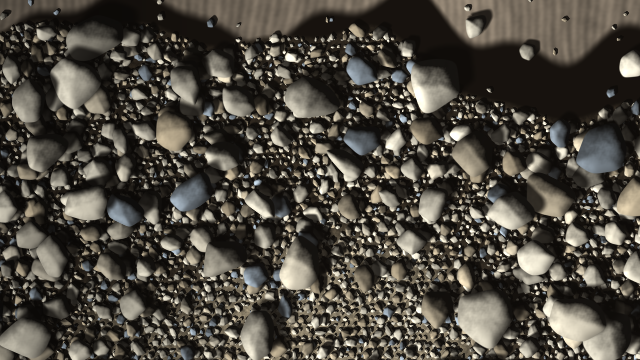
Reproduce this texture procedurally as a Shadertoy shader.

```glsl
// Heap of angular stones and grit lying on a weathered board, under low light.
// Five scattered layers, from grit to cobbles, are painted over each other;
// every stone is a soft polygon with a faceted normal and a cast shadow.

const float TAU = 6.28318;
const vec3 LIGHT = vec3(-0.56, -0.53, 0.63);
const vec2 SHADOW_DIR = vec2(0.72, 0.69);
const vec3 PALE_STONE = vec3(0.97, 0.95, 0.87);
const vec3 TAN_STONE = vec3(0.80, 0.74, 0.62);
const vec3 BLUE_STONE = vec3(0.66, 0.73, 0.79);
const vec3 SOIL = vec3(0.16, 0.135, 0.105);
const vec3 SAND = vec3(0.50, 0.46, 0.38);
const vec3 WOOD = vec3(0.43, 0.39, 0.34);
const vec3 SHADE = vec3(0.085, 0.068, 0.052);

float hash(vec2 p) {
    vec3 q = fract(p.xyx * 0.1031);
    q += dot(q, q.yzx + 33.33);
    return fract((q.x + q.y) * q.z);
}

// Layered, turned sines; roughly -1 to 1
float mottle(vec2 p) {
    float sum = 0.0, amp = 0.5;
    for (int i = 0; i < 4; i++) {
        p = mat2(0.8, 0.6, -0.6, 0.8) * p * 1.7 + 1.3;
        sum += amp * sin(p.x + 1.5 * sin(p.y * 0.8)) * sin(p.y + sin(p.x * 0.7));
        amp *= 0.7;
    }
    return sum;
}

// Soft irregular polygon: gradient in xy, value in z (1 on the outline)
vec3 polygonField(vec2 q, vec2 seed) {
    float sum = 1e-6;
    vec2 grad = vec2(0.0);
    for (int k = 0; k < 7; k++) {
        float fk = float(k);
        float angle = (fk + 0.7 * hash(seed + fk * 1.7)) * TAU / 7.0;
        vec2 dir = vec2(cos(angle), sin(angle));
        float reach = mix(0.72, 1.08, hash(seed + fk * 2.3 + 9.1));
        float t = max(dot(q, dir) / reach, 0.0);
        float t9 = pow(t, 9.0);
        sum += t9 * t;
        grad += t9 * dir / reach;
    }
    float field = pow(sum, 0.1);
    return vec3(grad * field / sum, field);
}

vec3 stoneColor(vec2 seed) {
    float kind = hash(seed + 4.7);
    vec3 color = mix(PALE_STONE, TAN_STONE, smoothstep(0.35, 0.85, kind));
    color = mix(color, BLUE_STONE, step(0.91, kind));
    return color * mix(0.72, 1.08, hash(seed + 5.9));
}

// Paints one stone and its shadow over the colour below
vec3 paintStone(vec3 below, vec2 p, vec2 centre, float radius, vec2 seed) {
    vec2 v = (p - centre) / radius;
    if (dot(v, v) > 5.0) return below;
    float turn = hash(seed + 1.3) * TAU;
    mat2 spin = mat2(cos(turn), sin(turn), -sin(turn), cos(turn));
    vec2 stretch = vec2(1.0, mix(0.62, 1.0, hash(seed + 2.9)));

    // Cast shadow, swept away from the light
    float nearField = polygonField(spin * (v - 0.3 * SHADOW_DIR) / stretch, seed).z;
    float farField = polygonField(spin * (v - 0.65 * SHADOW_DIR) / stretch, seed).z;
    float shadow = 1.0 - smoothstep(0.85, 1.2, min(nearField, farField));
    vec3 color = mix(below, below * 0.12 + SHADE * 0.5, shadow * 0.92);

    // Faceted body
    vec3 form = polygonField(spin * v / stretch, seed);
    float edge = 0.0026 / radius;
    float cover = 1.0 - smoothstep(1.0 - edge, 1.0 + edge, form.z);
    if (cover <= 0.0) return color;
    vec2 slope = ((form.xy / stretch) * spin) * 1.5 * pow(min(form.z, 1.1), 3.0);
    vec2 tilt = vec2(hash(seed + 6.1), hash(seed + 7.7)) - 0.5;
    float ridgeAngle = hash(seed + 8.3) * TAU;
    vec2 ridge = vec2(cos(ridgeAngle), sin(ridgeAngle));
    float side = smoothstep(-0.15, 0.15, dot(v, ridge) - 0.3 * tilt.x) - 0.5;
    float rough = mottle(p * 42.0 + seed * 3.0);
    vec2 bump = 0.2 * vec2(rough, mottle(p * 42.0 + seed * 3.0 + 20.0));
    vec3 normal = normalize(vec3(slope + 0.7 * tilt + 0.55 * ridge * side + bump, 1.0));
    float lit = max(dot(normal, normalize(LIGHT)), 0.0);
    vec3 body = stoneColor(seed) * (0.04 + 0.98 * lit) * (1.0 + 0.1 * rough);
    return mix(color, body + SHADE * 0.45, cover);
}

// Upper border of the heap
float heapEdge(float x) {
    return 0.91 - 0.2 * smoothstep(0.95, 1.4, x) + 0.03 * sin(x * 7.0) + 0.015 * sin(x * 19.0);
}

float sandAmount(vec2 p) {
    float middle = 1.0 - smoothstep(0.16, 0.36, length((p - vec2(0.93, 0.07)) * vec2(0.62, 1.0)));
    float left = 1.0 - smoothstep(0.05, 0.25, length((p - vec2(0.42, 0.03)) * vec2(0.7, 1.0)));
    return max(middle, 0.7 * left);
}

vec3 board(vec2 p) {
    float warp = p.x + 0.05 * p.y + 0.012 * sin(p.y * 11.0 + p.x * 6.0);
    float grain = 0.5 * sin(warp * 95.0 + 2.0 * sin(warp * 31.0)) + 0.5 * sin(warp * 260.0 + 3.0 * sin(p.y * 17.0));
    float patchLight = 1.0 - smoothstep(0.05, 0.3, abs(p.x - 1.2));
    vec3 color = WOOD * (1.0 + 0.13 * grain + 0.1 * mottle(p * 25.0) + 0.25 * patchLight);
    float shadowTop = heapEdge(p.x - 0.06) + 0.05 + 0.13 * smoothstep(1.05, 1.4, p.x)
        + 0.04 * sin(p.x * 9.0 + 4.5) + 0.025 * sin(p.x * 23.0);
    return mix(SHADE, color, smoothstep(-0.018, 0.018, p.y - shadowTop));
}

// One jittered grid of stones, painted from far to near the light
vec3 paintLayer(vec3 color, vec2 p, float size, float density, float level) {
    vec2 home = floor(p / size);
    for (int j = 1; j >= -1; j--) for (int i = 1; i >= -1; i--) {
        vec2 cell = home + vec2(i, j);
        vec2 seed = cell + level * 37.3 + 150.0;
        vec2 jitter = vec2(hash(seed), hash(seed + 0.6)) * 0.5 - 0.25;
        vec2 centre = (cell + 0.5 + jitter + vec2(0.5 * mod(cell.y, 2.0) - 0.25, 0.0)) * size;
        float radius = size * mix(0.32, 0.52, hash(seed + 3.1));
        float sparse = 1.0 - 0.75 * sandAmount(centre) * step(1.5, level);
        float chance = density * sparse + 0.2 * smoothstep(1.1, 1.5, centre.x) * step(2.5, level);
        if (centre.y > heapEdge(centre.x) - 0.3 * radius) chance = 0.025;
        if (hash(seed + 11.9) < chance) color = paintStone(color, p, centre, radius, seed);
    }
    return color;
}

void mainImage(out vec4 fragColor, in vec2 fragCoord) {
    vec2 p = fragCoord / iResolution.y;
    vec3 ground = mix(SOIL, SAND, sandAmount(p)) * (1.0 + 0.3 * mottle(p * 70.0));
    vec3 color = mix(ground, board(p), smoothstep(-0.01, 0.01, p.y - heapEdge(p.x)));

    float size = 0.018;
    for (int i = 0; i < 5; i++) {
        float level = float(i);
        color = paintLayer(color, p, size, 0.95 - 0.12 * level, level);
        size *= 1.75;
    }

    // Light falls off toward the left
    color *= mix(0.78, 1.06, smoothstep(0.0, 0.9, p.x));
    fragColor = vec4(clamp(color, 0.0, 1.0), 1.0);
}
```
